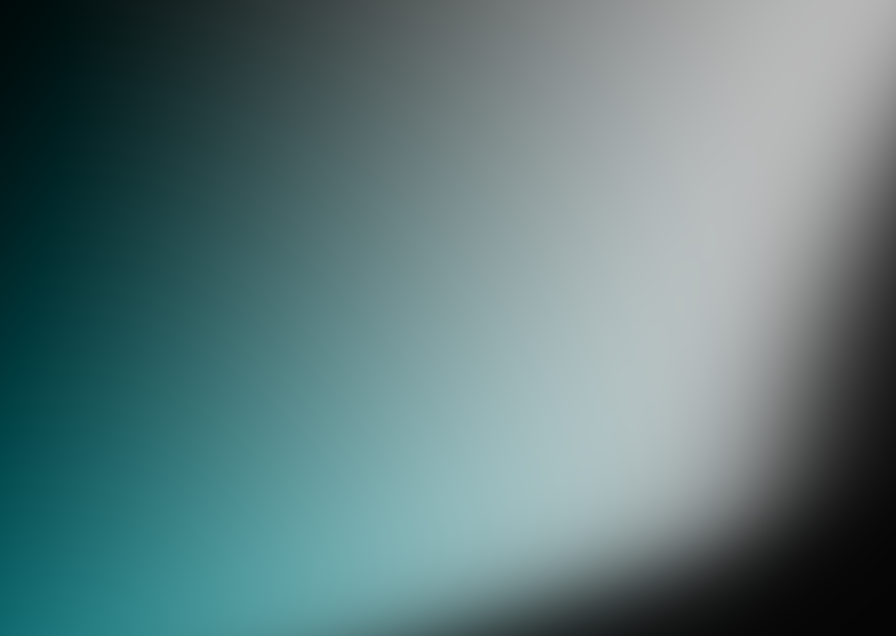
Write a Shadertoy shader that draws this background.

```glsl
// A soft studio backdrop: light sweeps from a dark upper left corner to a pale
// diagonal band, with a teal tint at the lower left. Two wide logistic ramps
// multiply together to sink the lower right corner into shadow.

#define LIGHT_TILT 0.52      // how far the sweep leans toward the bottom
#define LIGHT_GAIN 0.76      // brightness of the pale band
#define TEAL_GAIN 0.30       // strength of the tint at the bottom
#define FLOOR_SLOPE 0.42     // slope of the lower shadow edge
#define FLOOR_OFFSET 0.20    // where the lower shadow edge meets the bottom
#define FLOOR_BLUR 0.045
#define WALL_BLUR 0.048
#define AMBIENT 0.02

// Smooth step with long tails, centred on zero
float softEdge(float signedDistance, float blur) {
    return 1.0 / (1.0 + exp(-signedDistance / blur));
}

// Unshadowed sweep of light with its teal tint
vec3 litBackdrop(vec2 uv) {
    float depth = 1.0 - uv.y;
    float sweep = uv.x + LIGHT_TILT * depth;
    float light = LIGHT_GAIN * smoothstep(-0.1, 1.1, sweep);
    float tint = (0.04 + TEAL_GAIN * depth) * (1.0 - smoothstep(0.1, 1.0, uv.x));
    float blueLift = 0.02 * depth * (1.0 - uv.x);
    return max(vec3(light - tint, light, light + blueLift), 0.0);
}

// Light left beside the curved right shadow and above the sloping lower one
float shadowMask(vec2 uv) {
    float wallEdge = 0.84 + uv.y * (0.09 + 0.17 * uv.y);
    float aboveFloor = softEdge(uv.y - FLOOR_SLOPE * uv.x + FLOOR_OFFSET, FLOOR_BLUR);
    float besideWall = softEdge(wallEdge - uv.x, WALL_BLUR);
    return aboveFloor * besideWall;
}

void mainImage(out vec4 fragColor, in vec2 fragCoord) {
    vec2 uv = fragCoord / iResolution.xy;
    vec3 color = litBackdrop(uv) * shadowMask(uv);

    // Faint ambient fill, absent from the red of the tinted left side
    color += AMBIENT * vec3(smoothstep(0.0, 0.5, uv.x), 1.0, 1.0);
    fragColor = vec4(color, 1.0);
}
```
